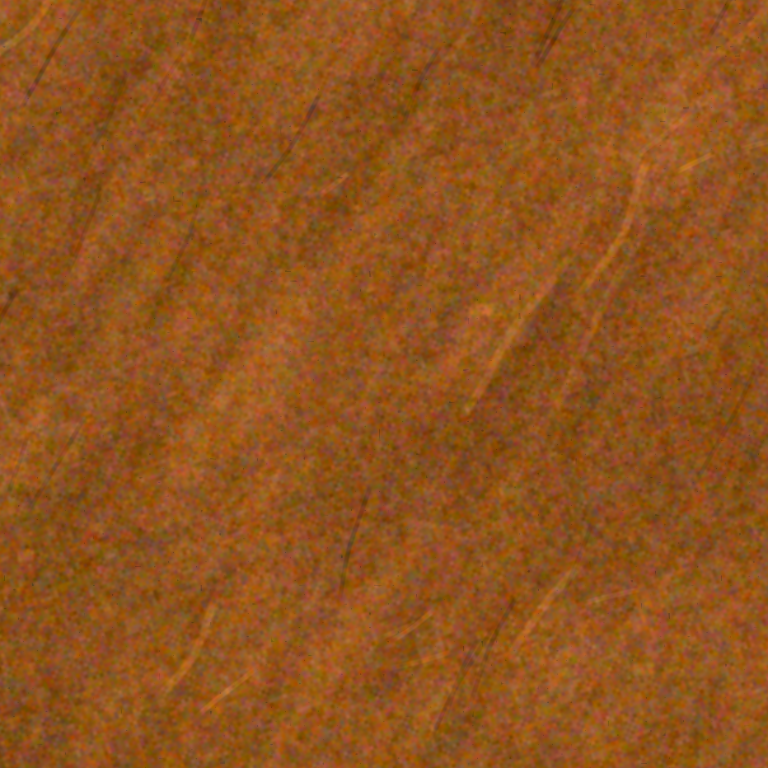
Give the GLSL for this texture, as a Shadertoy shader.

```glsl
// Weathered rust-brown stone with coloured grain and slanted scratches

const vec3 RUST = vec3(0.568, 0.328, 0.115);
const vec3 PALE_TINT = vec3(0.17, 0.11, 0.09);
const vec3 DARK_TINT = vec3(-0.15, -0.085, -0.02);
const float GRAIN_CELLS = 205.0;
const float STREAK_ANGLE = 1.02;

float hash(vec2 p) {
    vec3 q = fract(vec3(p.xyx) * 0.1031);
    q += dot(q, q.yzx + 33.33);
    return fract((q.x + q.y) * q.z);
}

float valueNoise(vec2 p) {
    vec2 cell = floor(p);
    vec2 f = fract(p);
    f = f * f * (3.0 - 2.0 * f);
    float low = mix(hash(cell), hash(cell + vec2(1, 0)), f.x);
    float high = mix(hash(cell + vec2(0, 1)), hash(cell + vec2(1, 1)), f.x);
    return mix(low, high, f.y);
}

// Layered noise centred on zero
float fbm(vec2 p) {
    float sum = 0.0;
    float gain = 0.5;
    for (int i = 0; i < 4; i++) {
        sum += gain * (valueNoise(p) - 0.5);
        p = p * 2.03 + 17.3;
        gain *= 0.55;
    }
    return sum;
}

// Coordinates (along, across) a direction
vec2 slant(vec2 p, float angle) {
    vec2 dir = vec2(cos(angle), sin(angle));
    return vec2(dot(p, dir), dot(p, vec2(-dir.y, dir.x)));
}

// Fine and medium speckle for one colour channel
float grain(vec2 p, float seed) {
    float fine = valueNoise(slant(p, 0.35) * GRAIN_CELLS + seed) - 0.5;
    float medium = valueNoise(slant(p, 0.9) * GRAIN_CELLS * 0.5 + seed * 1.7) - 0.5;
    return 0.62 * fine + 0.62 * medium;
}

// Soft strokes scattered over the canvas, fading towards their ends
float scratches(vec2 p, int count, float seed, float angle, float spread,
                float halfLength, float halfWidth) {
    float cover = 0.0;
    for (int i = 0; i < count; i++) {
        float id = float(i) * 3.7 + seed;
        vec2 centre = vec2(hash(vec2(id, 1.3)), hash(vec2(id, 7.9)));
        float turn = angle + spread * (hash(vec2(id, 4.1)) - 0.5);
        float size = mix(0.45, 1.0, hash(vec2(id, 9.7)));
        vec2 q = slant(p - centre, turn);
        q.y += 0.2 * halfLength * (valueNoise(vec2(q.x * 9.0, id)) - 0.5);
        float ends = 1.0 - smoothstep(0.6, 1.0, abs(q.x) / (halfLength * size));
        float core = 1.0 - smoothstep(0.3, 1.0, abs(q.y) / halfWidth);
        cover = max(cover, ends * core * mix(0.45, 1.0, hash(vec2(id, 2.2))));
    }
    return cover;
}

void mainImage(out vec4 fragColor, in vec2 fragCoord) {
    vec2 p = fragCoord / iResolution.y;

    // Broad patches and slanted fibres
    vec2 warped = p + 0.05 * vec2(fbm(p * 5.0), fbm(p * 5.0 + 40.0));
    vec2 s = slant(warped, STREAK_ANGLE) + 20.0;
    float patches = fbm(s * vec2(2.5, 6.0));
    float fibres = fbm(s * vec2(6.0, 27.0) + 50.0);
    float tone = 0.15 * patches + 0.18 * fibres;
    vec3 color = RUST + tone * vec3(1.0, 0.62, 0.4);

    // Scratches and small pale chips, worn unevenly
    float wear = 0.65 + 0.35 * valueNoise(p * 70.0);
    float pale = 0.75 * scratches(p, 8, 11.0, 1.0, 0.35, 0.17, 0.008);
    pale = max(pale, 0.75 * scratches(p, 9, 83.0, 0.5, 0.6, 0.06, 0.005));
    pale = max(pale, 0.9 * scratches(p, 5, 147.0, 1.0, 3.0, 0.024, 0.011));
    float dark = 0.75 * scratches(p, 20, 211.0, 1.13, 0.25, 0.1, 0.0045);
    color += wear * (pale * PALE_TINT + dark * DARK_TINT);

    // Coloured grain, with a shared part for light and shade
    float shade = grain(p, 301.0);
    vec3 speckle = vec3(grain(p, 37.0), grain(p, 113.0), grain(p, 197.0));
    color += speckle * vec3(0.19, 0.125, 0.27) + shade * vec3(0.08, 0.06, 0.06);

    // Sparse dark pits
    float pit = smoothstep(0.94, 1.0, valueNoise(p * GRAIN_CELLS * 0.8 + 409.0));
    color -= pit * vec3(0.12, 0.06, 0.02);

    fragColor = vec4(clamp(color, 0.0, 1.0), 1.0);
}
```
